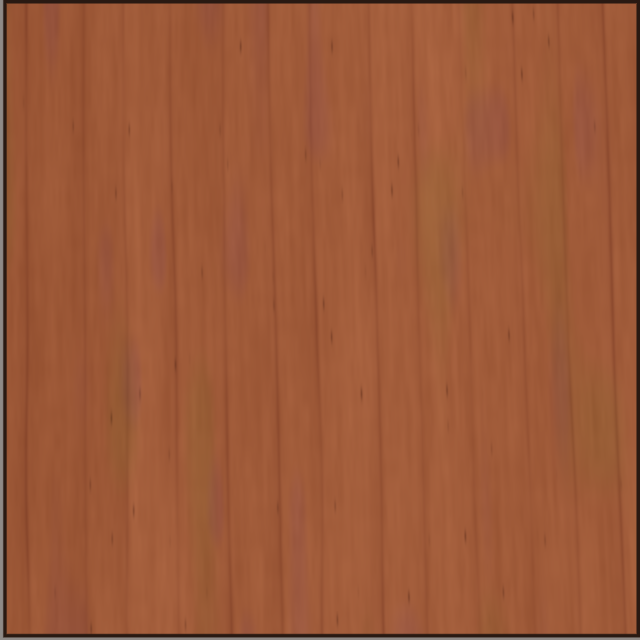
This texture is drawn by a Shadertoy shader. Its source:

```glsl
// Reddish cherry wood veneer with a thin dark frame and a grey sliver at left and bottom.
// Stretched value noise gives the bands and fibres; a loop over jittered columns
// adds the growth lines, and sparse grid cells hold short dark pores.

float hash(vec2 p) {
    vec3 q = fract(vec3(p.xyx) * 0.1031);
    q += dot(q, q.yzx + 33.33);
    return fract((q.x + q.y) * q.z);
}

float noise(vec2 p) {
    vec2 cell = floor(p), f = fract(p);
    f = f * f * (3.0 - 2.0 * f);
    return mix(mix(hash(cell), hash(cell + vec2(1, 0)), f.x),
               mix(hash(cell + vec2(0, 1)), hash(cell + vec2(1, 1)), f.x), f.y);
}

// Signed noise, stretched along the grain
float grain(vec2 p, float across, float along, float seed) {
    return noise(p * vec2(across, along) + seed) - 0.5;
}

// Growth lines: a crisp dark streak with a soft shade on its left side
float growthLines(vec2 p) {
    float sum = 0.0;
    float column = floor(p.x * 13.0);
    for (int i = -1; i <= 1; i++) {
        float id = column + float(i);
        float center = (id + 0.2 + 0.6 * hash(vec2(id, 7.0))) / 13.0;
        center += 0.006 * grain(vec2(id, p.y), 1.7, 4.0, 20.0);
        float d = p.x - center;
        float strength = 0.35 + 0.65 * hash(vec2(id, 3.0));
        float fade = 0.45 + 0.9 * noise(vec2(id * 5.3, p.y * 6.0));
        float crisp = exp(-d * d / 0.000009);
        float shade = exp(-abs(d) / (d < 0.0 ? 0.016 : 0.004));
        sum += strength * fade * (0.6 * crisp + 0.45 * shade);
    }
    return sum;
}

// Sparse short pores running with the grain
float pores(vec2 p) {
    vec2 q = p * vec2(90.0, 22.0);
    vec2 cell = floor(q);
    vec2 d = fract(q) - vec2(0.5, 0.3 + 0.4 * hash(cell + 9.0));
    float present = smoothstep(0.95, 1.0, hash(cell + 41.0));
    return present * exp(-dot(d * d, vec2(40.0, 22.0)));
}

vec3 wood(vec2 uv) {
    // The grain leans a little more towards the right
    float lean = mix(0.006, 0.038, smoothstep(0.1, 0.9, uv.x));
    vec2 p = vec2(uv.x + lean * (uv.y - 0.5), uv.y);
    p.x += 0.006 * grain(p, 3.0, 2.5, 60.0);

    float bands = grain(p, 9.0, 0.9, 11.0);
    float streaks = grain(p, 38.0, 2.5, 31.0);
    float fibres = grain(p, 120.0, 9.0, 51.0);
    float fineFibres = grain(p, 210.0, 26.0, 71.0);
    float mottle = grain(p, 55.0, 45.0, 91.0);

    float tone = 0.36 + 0.55 * bands + 0.45 * streaks + 0.45 * fibres
               + 0.28 * fineFibres + 0.16 * mottle;
    tone += 0.25 * (0.5 - uv.x);
    vec3 color = mix(vec3(0.652, 0.378, 0.242), vec3(0.592, 0.325, 0.197), tone);

    // Dark growth lines and pores
    color = mix(color, vec3(0.48, 0.23, 0.14), min(0.5 * growthLines(p), 0.75));
    color = mix(color, vec3(0.40, 0.20, 0.12), 0.55 * pores(p));

    // Faint olive and mauve stains along the grain
    float olive = smoothstep(0.68, 0.95, noise(p * vec2(16.0, 3.0) + 120.0));
    float mauve = smoothstep(0.72, 0.95, noise(p * vec2(24.0, 5.0) + 150.0));
    color += olive * vec3(-0.030, 0.008, -0.015);
    color += mauve * vec3(-0.025, -0.018, 0.022);
    return color;
}

void mainImage(out vec4 fragColor, in vec2 fragCoord) {
    vec2 uv = fragCoord / iResolution.xy;
    float soft = 0.0015;
    vec3 color = wood(uv);

    // Frame: inset at left and bottom, flush at right and top
    vec2 low = uv - vec2(0.0105, 0.0095);
    vec2 high = vec2(0.9945) - uv;
    float inside = min(min(low.x, low.y), min(high.x, high.y));
    color = mix(vec3(0.16, 0.10, 0.07), color, smoothstep(-soft, soft, inside));

    // Grey margin outside the frame
    float margin = min(uv.x - 0.005, uv.y - 0.004);
    color = mix(vec3(0.56, 0.54, 0.53), color, smoothstep(-soft, soft, margin));

    fragColor = vec4(color, 1.0);
}
```
